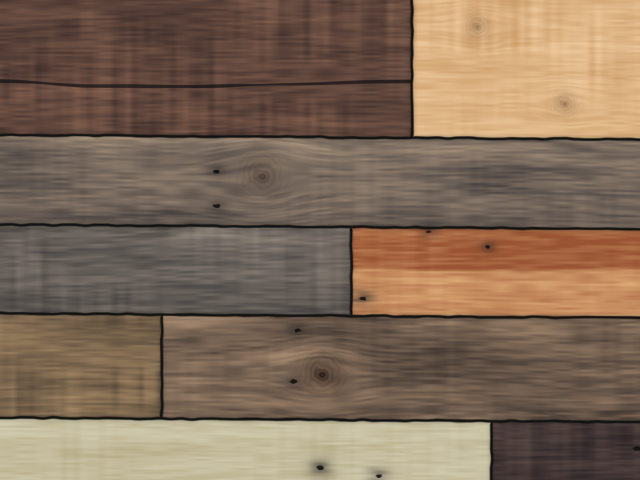
Write a WebGL 2 fragment shader that draws this texture.

```glsl
#version 300 es
precision highp float;
// Reclaimed timber wall: five courses of mixed boards with dark open joints.
// Each board blends two colours by a tone made of stretched noise grain bent
// around knots, vertical saw marks, blotches, worn edges, nails and cracks.
uniform vec2 u_resolution;
out vec4 fragColor;

const int ROWS = 5, KNOTS = 4, NAILS = 10;
const float TILT = 0.007;
const vec3 JOINT = vec3(0.07, 0.075, 0.07);
const vec3 STAIN = vec3(0.15, 0.13, 0.14);

// Course boundaries from top to bottom, and the butt joint in each course
const float SEAM[6] = float[](1.05, 0.719, 0.532, 0.347, 0.130, -0.05);
const float SPLIT[5] = float[](0.858, 3.0, 0.732, 0.337, 1.024);

// Board colours, indexed by course * 2 + side
const vec3 DARK[10] = vec3[](
  vec3(0.23, 0.17, 0.16), vec3(0.80, 0.62, 0.42), vec3(0.25, 0.23, 0.23),
  vec3(0.25, 0.23, 0.23), vec3(0.23, 0.22, 0.22), vec3(0.60, 0.33, 0.20),
  vec3(0.35, 0.29, 0.23), vec3(0.25, 0.21, 0.19), vec3(0.71, 0.67, 0.53),
  vec3(0.16, 0.13, 0.14));
const vec3 LIGHT[10] = vec3[](
  vec3(0.52, 0.38, 0.31), vec3(0.95, 0.81, 0.64), vec3(0.63, 0.55, 0.47),
  vec3(0.63, 0.55, 0.47), vec3(0.54, 0.50, 0.46), vec3(0.86, 0.66, 0.46),
  vec3(0.69, 0.57, 0.42), vec3(0.64, 0.53, 0.43), vec3(0.85, 0.83, 0.73),
  vec3(0.38, 0.31, 0.29));
// Saw marks, blotches, edge wear, heartwood band
const vec4 TRAIT[10] = vec4[](
  vec4(0.50, 0.5, 0.2, 0), vec4(0.55, 0.4, 0.0, 0), vec4(0.12, 0.6, 0.6, 0),
  vec4(0.12, 0.6, 0.6, 0), vec4(0.45, 0.4, 0.5, 0), vec4(0.15, 0.2, 0.0, 1),
  vec4(0.45, 0.6, 0.1, 0), vec4(0.15, 0.7, 0.4, 0), vec4(0.25, 0.4, 0.1, 0),
  vec4(0.40, 0.5, 0.2, 0));

// Knot centre, radius, darkness
const vec4 KNOT[4] = vec4[](
  vec4(0.547, 0.632, 0.036, 0.45), vec4(0.672, 0.219, 0.032, 0.75),
  vec4(0.995, 0.944, 0.021, 0.30), vec4(1.177, 0.783, 0.019, 0.35));
// Nail hole centre and radius
const vec3 NAIL[10] = vec3[](
  vec3(0.451, 0.642, 0.007), vec3(0.451, 0.571, 0.007), vec3(0.620, 0.312, 0.007),
  vec3(0.611, 0.205, 0.008), vec3(0.667, 0.026, 0.008), vec3(0.788, 0.009, 0.007),
  vec3(0.894, 0.517, 0.006), vec3(1.017, 0.486, 0.005), vec3(1.328, 0.066, 0.009),
  vec3(0.755, 0.378, 0.008));

float hash(vec2 p) {
  vec3 q = fract(p.xyx * 0.1031);
  q += dot(q, q.yzx + 33.33);
  return fract((q.x + q.y) * q.z);
}

float noise(vec2 p) {
  vec2 i = floor(p), f = fract(p);
  f = f * f * (3.0 - 2.0 * f);
  vec2 e = vec2(0, 1);
  return mix(mix(hash(i), hash(i + e.yx), f.x),
             mix(hash(i + e), hash(i + e.yy), f.x), f.y);
}

float fbm(vec2 p) {
  float sum = 0.0, amp = 0.5;
  for (int i = 0; i < 4; i++, amp *= 0.5) { sum += amp * noise(p); p = p * 2.03 + 17.0; }
  return sum;
}

// Spreads the grain lines around every knot
vec2 bendGrain(vec2 p) {
  vec2 bent = p;
  for (int i = 0; i < KNOTS; i++) {
    vec2 d = (p - KNOT[i].xy) / (KNOT[i].z * vec2(2.6, 1.8));
    bent.y -= (p.y - KNOT[i].y) * 0.8 * exp(-dot(d, d));
  }
  return bent;
}

// Tone of bare wood, from 0 (dark) to 1 (light)
float woodTone(vec2 p, vec4 trait, float seed) {
  vec2 g = bendGrain(p) + seed * 7.3;
  g.y += 0.012 * noise(g * vec2(3.0, 6.0));
  float fine = noise(g * vec2(22.0, 210.0)) - 0.5;
  float broad = fbm(g * vec2(3.0, 48.0)) - 0.47;
  float blotch = fbm(g * vec2(3.5, 9.0)) - 0.47;
  float saw = noise(vec2(g.x * 75.0, g.y * 5.0)) + noise(vec2(g.x * 24.0, g.y * 3.0)) - 1.0;
  float patches = smoothstep(0.25, 0.7, noise(g * vec2(5.0, 12.0) + 40.0));
  return 0.45 + 0.38 * fine + 0.5 * broad + 1.3 * trait.y * blotch
       + 0.7 * trait.x * saw * patches;
}

// Dark centre, faint rings and a soft halo
vec3 addKnots(vec3 col, vec2 p) {
  for (int i = 0; i < KNOTS; i++) {
    vec4 k = KNOT[i];
    vec2 d = (p - k.xy) / k.z;
    float r = length(d) + 0.4 * (noise(d * 2.0 + 9.0) - 0.5);
    float rings = 0.5 + 0.5 * cos(r * 17.0);
    float shade = exp(-r * r * 0.7) * (0.55 + 0.3 * rings) + 0.5 * exp(-r * r * 14.0);
    col = mix(col, col * vec3(0.38, 0.31, 0.29), clamp(k.w * shade, 0.0, 1.0));
  }
  return col;
}

// Nail holes with rust-black stains drawn out along the grain
vec3 addNails(vec3 col, vec2 p, float px) {
  for (int i = 0; i < NAILS; i++) {
    vec2 d = p - NAIL[i].xy;
    float r = NAIL[i].z, wobble = 0.004 * (noise(p * 180.0) - 0.5);
    float halo = exp(-dot(d * vec2(0.55, 1.0), d) / (r * r * 6.0));
    float hole = length(d * vec2(0.8, 1.3)) + wobble - 0.7 * r;
    col = mix(col, STAIN, 0.4 * halo * (0.5 + noise(p * vec2(30.0, 120.0))));
    col = mix(col, STAIN * 0.5, 0.9 * (1.0 - smoothstep(-px, px, hole)));
  }
  return col;
}

void main() {
  vec2 p = gl_FragCoord.xy / u_resolution.y;
  float px = 1.0 / u_resolution.y;

  // Find the board and its bounds
  vec2 b = p + vec2(0.0, TILT * p.x);
  b += 0.003 * (vec2(noise(p * 45.0), noise(p.yx * 45.0 + 8.0)) - 0.5);
  int row = 0;
  for (int i = 1; i < ROWS; i++) if (b.y < SEAM[i]) row = i;
  bool right = b.x > SPLIT[row];
  int id = row * 2 + int(right);
  vec2 lo = vec2(right ? SPLIT[row] : -1.0, SEAM[row + 1]);
  vec2 hi = vec2(right ? 4.0 : SPLIT[row], SEAM[row]);
  vec2 inset = min(b - lo, hi - b);
  float edge = min(inset.x, inset.y);

  // Wood, with a two-tone heartwood band and worn upper edges
  vec4 trait = TRAIT[id];
  float tone = woodTone(p, trait, float(id));
  float band = smoothstep(0.435, 0.447, p.y + 0.008 * noise(p * vec2(7.0, 20.0)));
  tone += trait.w * mix(0.28, -0.22, band);
  float worn = exp(-(hi.y - b.y) / 0.03) * smoothstep(0.2, 0.8, noise(p * vec2(9.0, 25.0)));
  tone += trait.z * worn + 0.25 * trait.z * exp(-edge / 0.006);
  vec3 col = mix(DARK[id], LIGHT[id], clamp(tone, 0.0, 1.15));
  col = addNails(addKnots(col, p), p, px);

  // Long crack in the first board
  float crackY = 0.826 + 0.022 * (noise(vec2(p.x * 5.0, 3.0)) - 0.5);
  float crackWidth = 0.0025 * noise(vec2(p.x * 11.0, 6.0));
  float crack = 1.0 - smoothstep(0.0, px + 0.001, abs(p.y - crackY) - crackWidth);
  col = mix(col, STAIN * 0.6, id == 0 ? 0.75 * crack : 0.0);

  // Rounded edge shade and open joint
  col *= 1.0 - 0.3 * exp(-max(edge - 0.002, 0.0) / 0.003);
  col = mix(JOINT, col, smoothstep(-px, px, edge - 0.0026));
  fragColor = vec4(col, 1.0);
}
```
